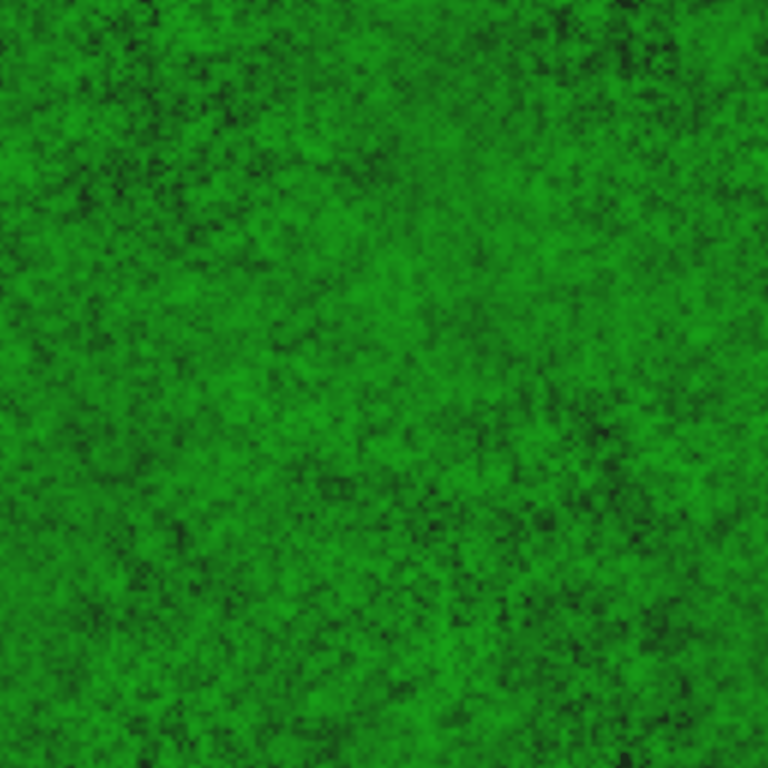
Give the GLSL for this texture, as a WebGL 2 fragment shader.

```glsl
#version 300 es
precision highp float;
// Seamless mottled green turf: layered wrapping noise with darker pits.

uniform vec2 u_resolution;
out vec4 fragColor;

const float BASE_GREEN = 0.473;
const float RED_BLUE = 0.09;
const float PIT_DEPTH = 1.2;

float hash(vec2 cell, float seed) {
    return fract(sin(dot(cell, vec2(127.1, 311.7)) + seed * 74.7) * 43758.5453);
}

// Signed value noise in -1..1 that repeats every "cells" lattice steps.
float wrappedNoise(vec2 uv, float cells, float seed) {
    vec2 p = uv * cells;
    vec2 cell = floor(p);
    vec2 f = fract(p);
    vec2 blend = f * f * (3.0 - 2.0 * f);
    vec2 low = mod(cell, cells);
    vec2 high = mod(cell + 1.0, cells);
    float bottom = mix(hash(low, seed), hash(vec2(high.x, low.y), seed), blend.x);
    float top = mix(hash(vec2(low.x, high.y), seed), hash(high, seed), blend.x);
    return 2.0 * mix(bottom, top, blend.y) - 1.0;
}

// Broad, gentle patches of light and shade.
float patches(vec2 uv) {
    return 0.040 * wrappedNoise(uv, 8.0, 1.0)
         + 0.035 * wrappedNoise(uv, 16.0, 2.0);
}

// Fine clumps that carry most of the contrast.
float grain(vec2 uv) {
    return 0.050 * wrappedNoise(uv, 32.0, 3.0)
         + 0.095 * wrappedNoise(uv, 64.0, 4.0)
         + 0.090 * wrappedNoise(uv, 128.0, 5.0);
}

void main() {
    vec2 uv = gl_FragCoord.xy / u_resolution;

    // Grain is rougher in some regions than in others.
    float roughness = 1.0 + 0.35 * wrappedNoise(uv, 5.0, 6.0);
    float shade = patches(uv) + roughness * grain(uv);

    // Bend the tones so that pits sink further than highlights rise.
    float green = BASE_GREEN + shade - PIT_DEPTH * shade * shade;
    fragColor = vec4(RED_BLUE, clamp(green, 0.18, 0.68), RED_BLUE, 1.0);
}
```
